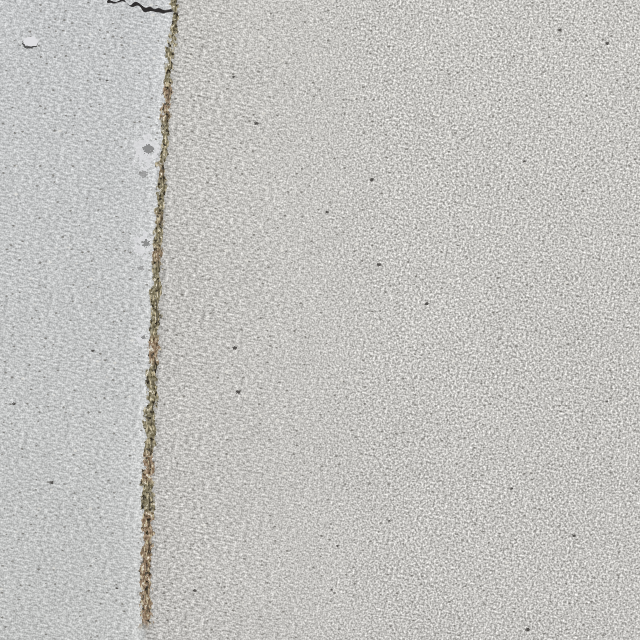
Write a WebGL 1 fragment shader that draws this texture.

```glsl
precision highp float;
uniform vec2 u_resolution;

vec2 hash2(vec2 p) {
  vec3 q = fract(p.xyx * vec3(0.1031, 0.1030, 0.0973));
  q += dot(q, q.yzx + 33.33);
  return fract((q.xx + q.yz) * q.zy);
}

vec2 gradientAt(vec2 cell) {
  float angle = 6.2832 * hash2(cell + 71.0).x;
  return vec2(cos(angle), sin(angle));
}

float gradientNoise(vec2 p) {
  vec2 i = floor(p), f = fract(p);
  vec2 w = f * f * f * (f * (f * 6.0 - 15.0) + 10.0);
  vec2 e = vec2(1.0, 0.0);
  float low = mix(dot(gradientAt(i), f), dot(gradientAt(i + e), f - e), w.x);
  float high = mix(dot(gradientAt(i + e.yx), f - e.yx),
                   dot(gradientAt(i + 1.0), f - 1.0), w.x);
  return mix(low, high, w.y);
}

float fbm(vec2 p) {
  float sum = 0.0, amp = 0.6;
  for (int i = 0; i < 4; i++) {
    sum += amp * gradientNoise(p);
    p = mat2(1.6, 1.2, -1.2, 1.6) * p + 7.3;
    amp *= 0.5;
  }
  return sum;
}

float cover(float dist, float soft) {
  return 1.0 - smoothstep(-soft, soft, dist);
}

float segment(vec2 p, vec2 a, vec2 b) {
  vec2 ab = b - a;
  return length(p - a - ab * clamp(dot(p - a, ab) / dot(ab, ab), 0.0, 1.0));
}

// Ellipse with a noisy outline
float blob(vec2 p, vec2 center, vec2 radius, float rough) {
  vec2 q = (p - center) / radius;
  return (length(q) - 1.0 + rough * fbm(q * 1.7 + center * 90.0)) * min(radius.x, radius.y);
}

// One small spot per grid cell, kept with the given chance
float spots(vec2 p, float scale, float chance, float radius, float soft) {
  vec2 cell = floor(p * scale);
  vec2 r = hash2(cell + scale), s = hash2(cell + scale + 19.0);
  vec2 center = (cell + 0.2 + 0.6 * r) / scale;
  float size = radius * mix(0.5, 1.2, s.y);
  return step(s.x, chance) * cover(blob(p, center, size * vec2(1.2, 0.85), 0.8), soft);
}

float jointCenter(float y) {
  float t = 1.0 - y;
  return 0.2735 - 0.083 * t + 0.036 * t * t;
}

vec3 slabs(vec2 p, float side, float soft) {
  float right = smoothstep(-0.004, 0.004, side);
  vec3 cool = mix(vec3(0.757, 0.762, 0.757), vec3(0.768, 0.775, 0.779), p.y);
  vec3 warm = mix(vec3(0.763, 0.757, 0.744), vec3(0.776, 0.771, 0.756), p.y);
  vec3 color = mix(cool, warm, right);
  color += 0.015 * fbm(p * 5.0) + 0.022 * fbm(p * 22.0);

  // Pale worn lip on the left, dull band on the right
  color += 0.05 * (1.0 - right) * exp(-abs(side + 0.012) * 70.0);
  color -= 0.02 * right * exp(-abs(side) * 22.0);

  // Fine grain, streaked on the left and rounder on the right
  float rounder = smoothstep(0.3, 0.65, p.x);
  vec2 q = mat2(0.98, 0.2, -0.2, 0.98) * p;
  float streaks = gradientNoise(q * vec2(150.0, 290.0));
  float grains = gradientNoise(q * vec2(255.0, 275.0) + 31.0);
  float fine = gradientNoise(q * 395.0 + 57.0);
  float grain = mix(streaks, grains, rounder) + 0.8 * fine;
  color += grain * mix(0.18, mix(0.23, 0.27, rounder), right);

  // Pits and pale flecks
  color = mix(color, vec3(0.40, 0.39, 0.37), 0.7 * spots(p, 75.0, 0.25, 0.0014, soft));
  color = mix(color, vec3(0.25, 0.24, 0.23), 0.85 * spots(p + 0.013, 14.0, 0.11, 0.0026, soft));
  return mix(color, vec3(0.92, 0.91, 0.88), 0.6 * spots(p + 0.37, 34.0, 0.16, 0.0021, soft));
}

// Dry stems, soil and grit filling the joint
vec3 debris(vec2 p, float side) {
  float stems = gradientNoise(vec2(side * 360.0 + p.y * 30.0, p.y * 95.0));
  float clumps = fbm(p * vec2(150.0, 120.0) + 13.0);
  float grit = gradientNoise(p * vec2(260.0, 230.0) + 5.0);
  vec3 color = mix(vec3(0.50, 0.47, 0.37), vec3(0.55, 0.46, 0.37),
                   smoothstep(0.0, 0.3, gradientNoise(vec2(3.7, p.y * 17.0))));
  color = mix(color, vec3(0.74, 0.69, 0.56), smoothstep(0.05, 0.4, stems));
  color = mix(color, vec3(0.19, 0.17, 0.13), smoothstep(0.04, 0.34, clumps));
  color = mix(color, vec3(0.84, 0.81, 0.74), smoothstep(0.15, 0.35, -clumps));
  return color + 0.3 * grit;
}

void main() {
  vec2 p = gl_FragCoord.xy / u_resolution;
  float soft = max(0.7 / u_resolution.y, 0.0010);
  float side = p.x - jointCenter(p.y) + 0.003 * gradientNoise(vec2(p.y * 28.0, 2.5));
  vec3 color = slabs(p, side, soft);

  // Chipped patches along the left lip
  for (int i = 0; i < 3; i++) {
    float k = float(i);
    vec2 center = vec2(0.228 - 0.004 * k, 0.765 - 0.147 * k);
    float size = 1.0 - 0.3 * k;
    color = mix(color, vec3(0.87, 0.87, 0.88), 0.75 * cover(blob(p, center, size * vec2(0.017, 0.022), 2.2), 0.002));
    color = mix(color, vec3(0.50), 0.85 * cover(blob(p, center + vec2(0.004, 0.002), size * vec2(0.008, 0.007), 1.4), soft));
    color = mix(color, vec3(0.55), 0.7 * cover(blob(p, center - vec2(0.004, 0.037), size * vec2(0.006, 0.005), 1.4), soft));
  }

  // Joint with ragged, broken edges, fading out at the bottom
  float halfWidth = mix(0.0080, 0.0050, smoothstep(0.3, 0.95, p.y));
  float ragged = abs(side) - halfWidth + 0.013 * fbm(p * vec2(110.0, 80.0));
  float jointMask = cover(ragged, 0.0018) * smoothstep(0.012, 0.035, p.y);
  color *= 1.0 - 0.08 * cover(abs(side - 0.003) - halfWidth, 0.006);
  color = mix(color, debris(p, side), 0.9 * jointMask);

  // Broken shadow inside the joint
  float gap = gradientNoise(vec2(p.y * 45.0, 8.1));
  float shadow = cover(abs(side - 0.004 * gap - 0.002) - 0.0010, soft);
  color = mix(color, vec3(0.18, 0.16, 0.13), 0.6 * shadow * jointMask * smoothstep(-0.05, 0.15, gap));

  // Crack at the top with a broken, uneven width
  vec2 bent = p + vec2(0.0, 0.009 * gradientNoise(vec2(p.x * 65.0, 4.3)));
  float crack = min(segment(bent, vec2(0.170, 1.0), vec2(0.215, 0.991)),
                    segment(bent, vec2(0.215, 0.991), vec2(0.266, 0.979)));
  float crackWidth = mix(0.0008, 0.0032, smoothstep(0.18, 0.235, p.x));
  crackWidth += 0.004 * gradientNoise(p * 80.0);
  color = mix(color, vec3(0.13, 0.12, 0.12), 0.9 * cover(crack - crackWidth, soft));

  // Loose stone and its shadow
  vec2 stone = vec2(0.048, 0.935);
  color = mix(color, vec3(0.25), 0.9 * cover(blob(p, stone - vec2(0.001, 0.003), vec2(0.012, 0.008), 0.4), soft));
  color = mix(color, vec3(0.88, 0.88, 0.89), cover(blob(p, stone, vec2(0.012, 0.008), 0.4), soft));

  gl_FragColor = vec4(clamp(color, 0.0, 1.0), 1.0);
}
```
